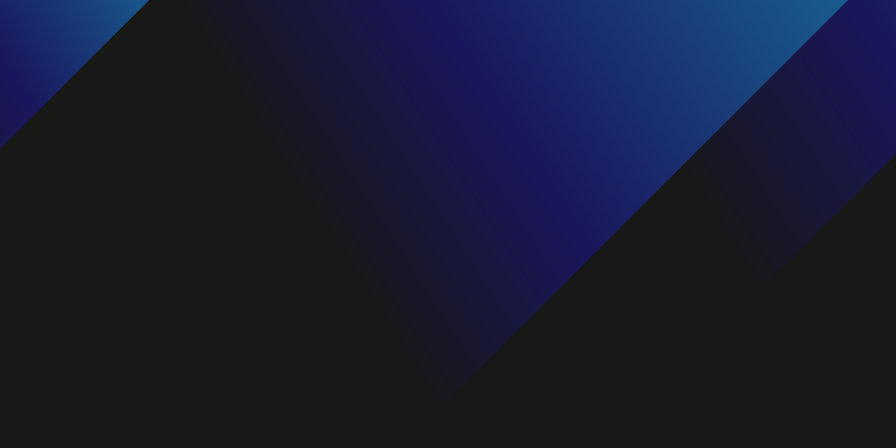
Write a WebGL 2 fragment shader that draws this background.

```glsl
#version 300 es
precision highp float;

uniform vec2 u_resolution;
out vec4 fragColor;

// Palette
const vec3 CHARCOAL = vec3(0.093, 0.093, 0.090);
const vec3 NAVY = vec3(0.098, 0.086, 0.365);
const vec3 TEAL = vec3(0.098, 0.365, 0.565);

// Lower right edge of each diagonal band, in canvas heights
const float CORNER_EDGE = 0.333;
const float MAIN_EDGE = 1.893;
const float OUTER_EDGE = 2.344;

// Gradient stops of each band: charcoal, navy, teal
const vec3 CORNER_STOPS = vec3(-0.47, -0.07, 0.31);
const vec3 MAIN_STOPS = vec3(0.31, 0.81, 1.60);
const vec3 OUTER_STOPS = vec3(1.05, 1.61, 2.40);

const vec2 GRADIENT_DIRECTION = vec2(0.84, -0.54);

// Three-stop linear ramp
vec3 ramp(float position, vec3 stops) {
    float toNavy = clamp((position - stops.x) / (stops.y - stops.x), 0.0, 1.0);
    float toTeal = clamp((position - stops.y) / (stops.z - stops.y), 0.0, 1.0);
    return mix(mix(CHARCOAL, NAVY, toNavy), TEAL, toTeal);
}

// Smooth coverage beyond a diagonal edge
float beyond(float diagonal, float edge, float softness) {
    return smoothstep(edge - softness, edge + softness, diagonal);
}

void main() {
    // Origin at the top left, y downwards, one unit per canvas height
    vec2 point = gl_FragCoord.xy / u_resolution.y;
    point.y = 1.0 - point.y;

    float diagonal = point.x + point.y;
    float position = dot(point, GRADIENT_DIRECTION);
    float softness = 1.2 / u_resolution.y;

    // Layer the bands from the top left corner outwards
    vec3 color = ramp(position, CORNER_STOPS);
    color = mix(color, ramp(position, MAIN_STOPS), beyond(diagonal, CORNER_EDGE, softness));
    color = mix(color, ramp(position, OUTER_STOPS), beyond(diagonal, MAIN_EDGE, softness));
    color = mix(color, CHARCOAL, beyond(diagonal, OUTER_EDGE, softness));

    fragColor = vec4(color, 1.0);
}
```
